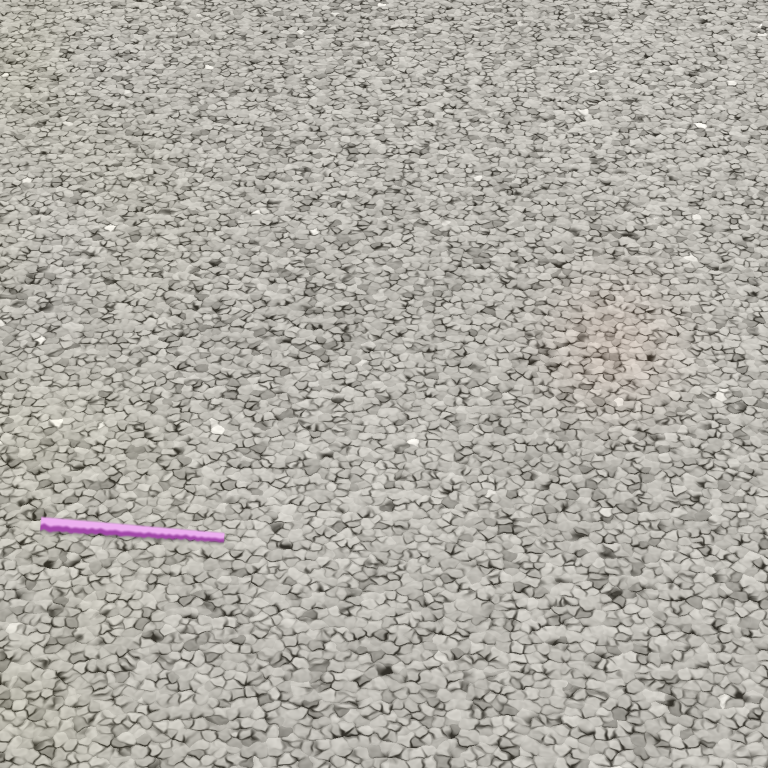
This texture is drawn by a WebGL 2 fragment shader. Its source:

```glsl
#version 300 es
precision highp float;
// Pale grey gravel receding gently into the distance, with a thin lilac stick lying on it.

uniform vec2 u_resolution;
out vec4 fragColor;

vec2 hash2(vec2 p) {
    vec3 q = fract(p.xyx * vec3(0.1031, 0.1030, 0.0973));
    q += dot(q, q.yzx + 33.33);
    return fract((q.xx + q.yz) * q.zy);
}

float gradientDot(vec2 cell, vec2 offset) {
    float angle = 6.2832 * hash2(cell + 57.0).x;
    return dot(vec2(cos(angle), sin(angle)), offset);
}

float gradientNoise(vec2 p) {
    vec2 i = floor(p), f = p - i;
    vec2 u = f * f * f * (f * (f * 6.0 - 15.0) + 10.0);
    vec2 e = vec2(0.0, 1.0);
    return mix(
        mix(gradientDot(i, f), gradientDot(i + e.yx, f - e.yx), u.x),
        mix(gradientDot(i + e.xy, f - e.xy), gradientDot(i + e.yy, f - e.yy), u.x),
        u.y);
}

// Ground plane coordinates: grains shrink and flatten towards the top.
vec2 groundPlane(vec2 uv) {
    float depth = 2.4 - uv.y;
    return vec2(139.0 * (uv.x - 0.5) / depth + 200.0, 432.0 / depth);
}

vec3 gravel(vec2 uv) {
    vec2 p = groundPlane(uv);
    p += 0.35 * vec2(gradientNoise(p * 1.3), gradientNoise(p * 1.3 + 71.0));

    // Nearest and second nearest grain centres
    vec2 cell = floor(p), nearestCell = cell, fromCentre = vec2(0.0);
    float nearest = 9.0, second = 9.0;
    for (int y = -1; y <= 1; y++) {
        for (int x = -1; x <= 1; x++) {
            vec2 c = cell + vec2(x, y);
            vec2 r = p - c - hash2(c);
            float d = length(r);
            second = min(second, max(nearest, d));
            if (d < nearest) {
                nearest = d;
                nearestCell = c;
                fromCentre = r;
            }
        }
    }
    vec2 grain = hash2(nearestCell + 131.0);

    // Stone faces, lit from above
    float tone = 0.77 + 0.11 * (grain.x - 0.5) + 0.05 * fromCentre.y;
    tone += 0.07 * gradientNoise(p * 2.1 + 19.0);
    tone -= 0.13 * step(0.91, grain.y);
    tone += 0.16 * step(grain.y, 0.004);

    // Shadowed gaps, deepest under the grains
    float gap = 1.0 - smoothstep(0.0, 0.36, second - nearest);
    float shade = smoothstep(-0.35, 0.45, gradientNoise(p * vec2(0.6, 0.75) + 7.0));
    tone -= 0.46 * gap * shade * clamp(1.0 - 0.8 * fromCentre.y, 0.4, 1.5);

    // Broad stains: uneven brightness, a yellowish left and a faint pink patch
    tone += 0.03 * gradientNoise(uv * 4.0 + 3.0);
    vec3 colour = max(tone, 0.2) - vec3(0.0, 0.01, 0.037);
    colour.b -= 0.02 * smoothstep(0.4, 0.0, uv.x) * (0.5 + gradientNoise(uv * 6.0));
    float pink = exp(-150.0 * dot(uv - vec2(0.8, 0.55), uv - vec2(0.8, 0.55)));
    return colour + pink * vec3(0.025, -0.005, -0.015);
}

vec3 addStick(vec3 ground, vec2 uv) {
    vec2 start = vec2(0.053, 0.318), span = vec2(0.239, -0.018);
    vec2 along = normalize(span), r = uv - start;
    float t = dot(r, along) / length(span);
    float across = dot(r, vec2(-along.y, along.x));
    float soft = 1.5 / u_resolution.y;

    // Ragged underside and a slight taper to the right
    float ragged = 0.004 * gradientNoise(vec2(t * 26.0, 4.0));
    float halfWidth = mix(0.009, 0.006, t);
    float ends = smoothstep(-0.004, 0.004, t) * smoothstep(1.004, 0.996, t);
    float top = smoothstep(halfWidth + soft, halfWidth - soft, across);
    float body = ends * top * smoothstep(-soft, soft, across + halfWidth + ragged);
    float shadow = ends * top * smoothstep(-0.006, 0.0, across + halfWidth + ragged);

    vec3 lilac = mix(vec3(0.63, 0.28, 0.66), vec3(0.93, 0.69, 0.94),
                     smoothstep(-0.004, 0.001, across + ragged));
    return mix(ground * (1.0 - 0.25 * shadow), lilac, body);
}

void main() {
    // Four samples per pixel keep the far grains smooth
    vec3 colour = vec3(0.0);
    for (int i = 0; i < 4; i++) {
        vec2 shift = 0.55 * (vec2(i % 2, i / 2) - 0.5);
        vec2 uv = (gl_FragCoord.xy + shift) / u_resolution;
        colour += 0.25 * addStick(gravel(uv), uv);
    }
    fragColor = vec4(colour, 1.0);
}
```
